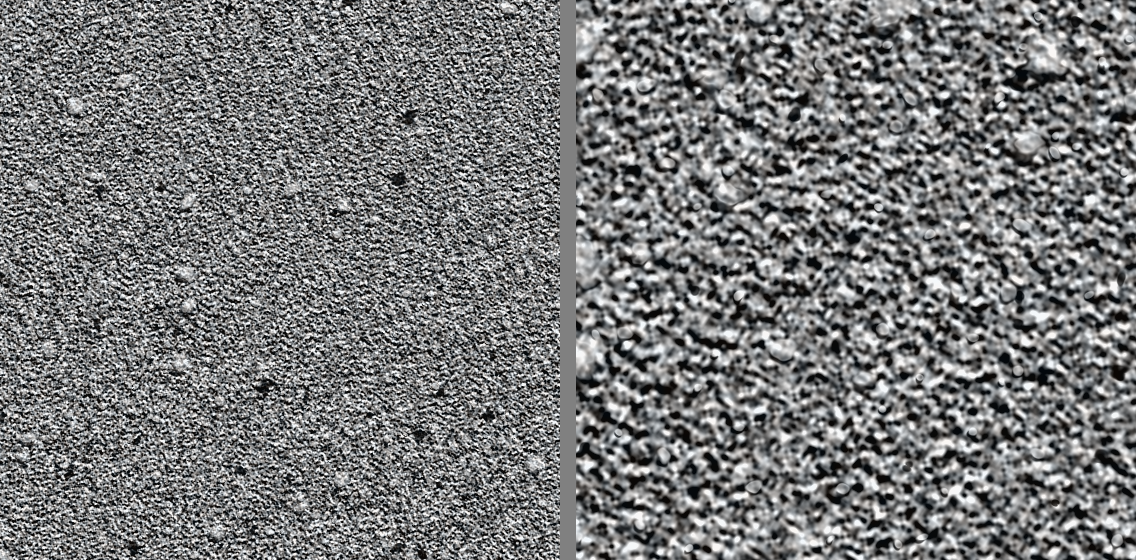
Left, the full canvas; right, a detail of the centre.
Write a WebGL 1 fragment shader that draws this texture.

```glsl
precision highp float;
// Coarse grey asphalt: sharp sandy grain with scattered pale stones and dark pits.

uniform vec2 u_resolution;

// Grain: cells across the canvas and strength of each layer
const float GRAIN_SCALE = 235.0;
const float GRIT_SCALE = 390.0;
const float CLUMP_SCALE = 95.0;
const float PATCH_SCALE = 6.0;
const float GRAIN_WEIGHT = 0.62;
const float GRIT_WEIGHT = 0.58;
const float CLUMP_MIN = 0.0;
const float CLUMP_MAX = 0.28;
const float NOISE_DEVIATION = 0.2145;      // spread of smooth value noise
const vec2 LIGHT_STEP = vec2(0.25, 0.95);  // towards the light, in grain cells

// Tone
const float MID_TONE = 0.485;
const float CONTRAST = 0.335;
const float HIGHLIGHT_ROLLOFF = 0.05;
const float TINT_STRENGTH = 0.010;
const vec3 COOL_TINT = vec3(-0.8, 0.1, 0.8);

// Stones
const int STONE_LAYERS = 3;
const float STONE_CELLS = 14.0;      // cells across in the coarsest layer
const float LAYER_GROWTH = 1.75;
const float STONE_SHARE = 0.24;      // share of cells holding a stone
const float PIT_SHARE = 0.14;        // share of stones that are dark pits
const float STONE_MIN = 0.09;        // radii in cells
const float STONE_MAX = 0.20;
const float STONE_TONE = 0.82;
const float SHADOW_TONE = 0.04;
const vec2 SHADOW_OFFSET = vec2(-0.25, -0.65); // in stone radii

float hash(vec2 p) {
  return fract(sin(dot(p, vec2(127.1, 311.7))) * 43758.5453);
}

mat2 rotation(float angle) {
  float c = cos(angle), s = sin(angle);
  return mat2(c, -s, s, c);
}

float valueNoise(vec2 p) {
  vec2 cell = floor(p), f = fract(p);
  f = f * f * (3.0 - 2.0 * f);
  float low = mix(hash(cell), hash(cell + vec2(1.0, 0.0)), f.x);
  float high = mix(hash(cell + vec2(0.0, 1.0)), hash(cell + 1.0), f.x);
  return mix(low, high, f.y);
}

// Noise with zero mean and unit spread
float unitNoise(vec2 p) {
  return (valueNoise(p) - 0.5) / NOISE_DEVIATION;
}

// Grain height, turned so that its lattice does not show
float grainHeight(vec2 cells) {
  return unitNoise(rotation(0.35) * cells);
}

// Coverage of a ragged ellipse of radius one
float blob(vec2 q, mat2 turn, float stretch, float ragged) {
  vec2 e = turn * q * vec2(1.0 / stretch, stretch);
  return 1.0 - smoothstep(0.7, 1.2, length(e) + ragged);
}

// x: stone cover, y: shadow cover, z: height up the stone
vec3 stoneLayer(vec2 p, float ragged, float seed) {
  vec3 result = vec3(0.0);
  vec2 home = floor(p);
  for (int j = -1; j <= 1; j++) {
    for (int i = -1; i <= 1; i++) {
      vec2 cell = home + vec2(float(i), float(j));
      vec2 key = cell + seed;
      float present = step(hash(key), STONE_SHARE);
      float pit = step(hash(key + 7.3), PIT_SHARE);
      vec2 center = cell + vec2(hash(key + 13.1), hash(key + 29.7));
      float size = hash(key + 41.9);
      float radius = mix(STONE_MIN, STONE_MAX, size * size);
      float stretch = mix(1.0, 1.3, hash(key + 53.3));
      mat2 turn = rotation((hash(key + 67.7) - 0.5) * 2.4);
      vec2 q = (p - center) / radius;
      float body = present * blob(q, turn, stretch, ragged);
      float shade = present * blob(q - SHADOW_OFFSET, turn, stretch, ragged);
      float stone = body * (1.0 - pit);
      result.z = mix(result.z, q.y, stone);
      result.x = max(result.x, stone);
      result.y = max(result.y, max(shade, body * pit));
    }
  }
  return result;
}

void main() {
  vec2 p = gl_FragCoord.xy / u_resolution.y;

  // Side-lit grain and fine grit, with faint clumps in broad patches
  vec2 cells = p * GRAIN_SCALE * vec2(0.95, 1.05);
  float grain = grainHeight(cells) - 0.7 * grainHeight(cells + LIGHT_STEP);
  float grit = unitNoise(rotation(-0.6) * p * GRIT_SCALE + 19.0);
  float clump = unitNoise(rotation(0.9) * p * CLUMP_SCALE + 43.0);
  float patchiness = mix(CLUMP_MIN, CLUMP_MAX, valueNoise(p * PATCH_SCALE + 5.0));
  float relief = grain * GRAIN_WEIGHT + grit * GRIT_WEIGHT + clump * patchiness;
  float tone = MID_TONE + CONTRAST * relief;
  tone -= HIGHLIGHT_ROLLOFF * max(relief, 0.0);

  // Stones and their shadows, from fine to coarse
  float ragged = 0.14 * grain + 0.14 * clump;
  for (int k = 0; k < STONE_LAYERS; k++) {
    float level = float(STONE_LAYERS - 1 - k);
    float scale = STONE_CELLS * pow(LAYER_GROWTH, level);
    vec3 stone = stoneLayer(p * scale, ragged, level * 83.0);
    float face = STONE_TONE + 0.08 * stone.z + 0.16 * relief;
    tone = mix(tone, SHADOW_TONE + 0.08 * relief, 0.85 * stone.y);
    tone = mix(tone, face, 0.9 * stone.x);
  }

  // Faint cool and warm flecks
  float fleck = unitNoise(p * GRAIN_SCALE * 0.8 + 71.0) + 0.4;
  vec3 color = vec3(clamp(tone, 0.03, 0.97)) + COOL_TINT * TINT_STRENGTH * fleck;
  gl_FragColor = vec4(clamp(color, 0.0, 1.0), 1.0);
}
```
